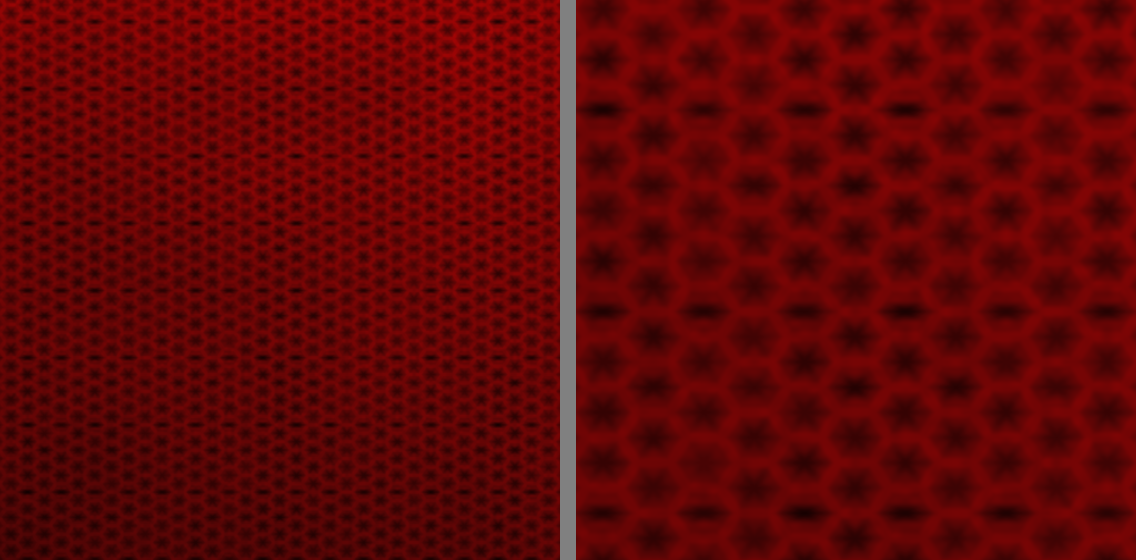
Left, the full canvas; right, a detail of the centre.
Write a three.js fragment shader that draws this pattern.

```glsl
varying vec2 vUv;

#define PITCH 0.03
#define ORIGIN vec2(0.65, 0.04)
#define BEAT_ROWS 4.0
#define SPOT_DEPTH 0.43
#define SPOT_RADIUS 0.47
#define STAR_AMOUNT 0.15
#define CELL_WEAR 0.16
#define GRAIN 0.16
#define TAU 6.2831853

float hash(vec2 p) {
  vec3 q = fract(vec3(p.xyx) * 0.1031);
  q += dot(q, q.yzx + 33.33);
  return fract((q.x + q.y) * q.z);
}

float valueNoise(vec2 p) {
  vec2 i = floor(p);
  vec2 f = smoothstep(0.0, 1.0, fract(p));
  vec2 e = vec2(1.0, 0.0);
  return mix(mix(hash(i), hash(i + e.xy), f.x),
             mix(hash(i + e.yx), hash(i + e.xx), f.x), f.y);
}

// Squeezes the square pitch so that staggered cells become regular hexagons
vec2 toHex(vec2 p) {
  return p * vec2(0.866, 1.0);
}

// Centre of the nearest cell in one set of alternate columns
vec2 nearestCentre(vec2 p, vec2 shift) {
  vec2 period = vec2(2.0, 1.0);
  return floor((p - shift) / period + 0.5) * period + shift;
}

// Distance from the centre of a flat-topped hexagon; its border is at 0.5
float hexDistance(vec2 p) {
  p = abs(p);
  return max(p.y, dot(p, vec2(0.866, 0.5)));
}

// Periodic flattening: strong dashes in odd columns, faint ones in even columns
float flattening(vec2 centre, bool oddColumn) {
  float phase = oddColumn ? centre.y : centre.y - 2.5;
  float beat = pow(0.5 + 0.5 * cos(TAU * phase / BEAT_ROWS), 4.0);
  return beat * (oddColumn ? 1.0 : 0.4);
}

// Soft dark blossom with six rays
float starSpot(vec2 p, float flatness) {
  p *= vec2(1.0 - 0.2 * flatness, 1.0 + 0.8 * flatness);
  float angle = atan(p.y, p.x + 0.0001);
  float rays = STAR_AMOUNT * cos(6.0 * angle) * (1.0 - 0.6 * flatness);
  return 1.0 - smoothstep(0.0, SPOT_RADIUS, length(p) * (1.0 - rays));
}

void main() {
  // Nearest of the two staggered column sets
  vec2 grid = vUv / PITCH - ORIGIN;
  vec2 odd = nearestCentre(grid, vec2(1.0, 0.0));
  vec2 even = nearestCentre(grid, vec2(0.0, 0.5));
  bool oddColumn = length(toHex(grid - odd)) < length(toHex(grid - even));
  vec2 centre = oddColumn ? odd : even;
  vec2 local = toHex(grid - centre);

  // Dark star inside a brighter hexagonal rim, uneven from cell to cell
  float flatness = flattening(centre, oddColumn);
  float wear = CELL_WEAR * (hash(centre * 2.0 + 71.0) - 0.5)
             + CELL_WEAR * (hash(vec2(centre.x + 13.0, 5.0)) - 0.5);
  float depth = SPOT_DEPTH + wear + 0.2 * flatness;
  float rim = mix(0.91, 1.03, smoothstep(0.34, 0.46, hexDistance(local)));
  float shade = rim * (1.0 - depth * starSpot(local, flatness));

  // Light falls off towards the lower left, with soft blotches and fine grain
  float light = 0.3 + 0.22 * vUv.y + 0.06 * vUv.x;
  light *= 1.0 + 0.1 * (valueNoise(vUv * 6.0) - 0.5);
  light *= 1.0 + GRAIN * (valueNoise(grid * 5.0 + 200.0) - 0.5);

  float red = light * shade;
  gl_FragColor = vec4(red, vec2(min(0.02, red * 0.06)), 1.0);
}
```
